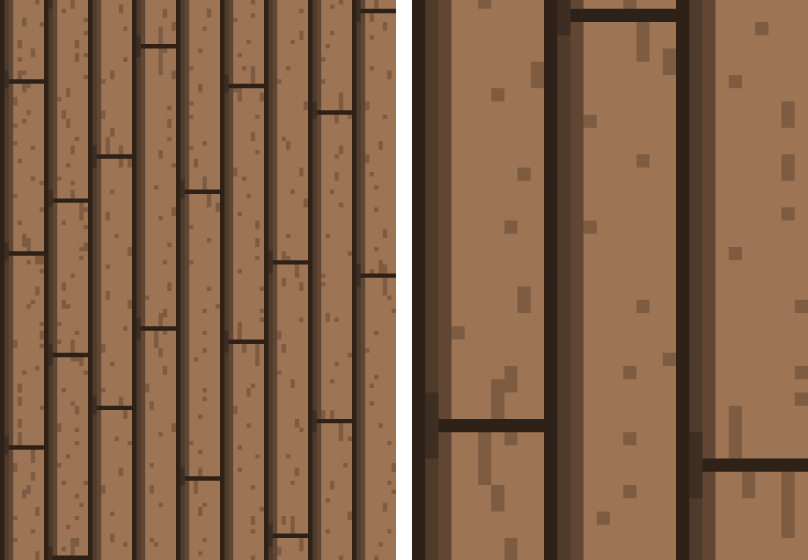
Left, the full canvas; right, a detail of the centre.
This texture is drawn by a Shadertoy shader. Its source:

```glsl
// Layout, in square cells
const float PLANKS = 9.0;
const float PLANK_CELLS = 10.0;
const float ROWS = 127.0;
const float FIRST_WOOD_COLUMN = 3.0;
const float WOOD_COLUMNS = 7.0;

// Seams between boards
const float SHORT_BOARD_PLANKS = 2.0;   // leading planks cut into three boards
const float SEAM_PHASE = 0.39;
const float SEAM_PHASE_STEP = 0.58;
const float SEAM_JITTER = 0.2;

// Specks per plank
const float SPECKS_DENSE = 50.0;
const float SPECKS_MIN = 28.0;
const float SPECKS_RANGE = 9.0;
const float LONG_SPECK_CHANCE = 0.35;

const int SAMPLES = 4;                  // antialiasing grid per axis

const vec3 WOOD = vec3(0.62, 0.46, 0.33);
const vec3 GRAIN = vec3(0.49, 0.36, 0.26);
const vec3 BEVEL = vec3(0.38, 0.28, 0.20);
const vec3 SHADE = vec3(0.31, 0.23, 0.16);
const vec3 STAIN = vec3(0.24, 0.18, 0.13);
const vec3 GAP = vec3(0.18, 0.13, 0.09);

float hash(float a, float b, float c) {
    uvec3 v = uvec3(a, b, c) * uvec3(1597334673u, 3812015801u, 2798796415u);
    uint h = v.x ^ v.y ^ v.z;
    h = (h ^ (h >> 16)) * 2146121005u;
    h = (h ^ (h >> 15)) * 2221713035u;
    h ^= h >> 16;
    return float(h >> 8) / 16777216.0;
}

float pick(float first, float count, float h) {
    return first + floor(h * count);
}

// Evenly spread, jittered specks one or two cells tall
bool isSpeck(float plank, float column, float row) {
    float count = plank < SHORT_BOARD_PLANKS ? SPECKS_DENSE
                : pick(SPECKS_MIN, SPECKS_RANGE, hash(plank, 0.0, 11.0));
    float spacing = ROWS / count;
    for (float j = -1.0; j <= 1.0; j++) {
        float slot = floor(row / spacing) + j;
        float id = mod(slot, count);
        float top = floor((slot + hash(plank, id, 1.0)) * spacing);
        float speckColumn = pick(FIRST_WOOD_COLUMN, WOOD_COLUMNS, hash(plank, id, 2.0));
        float size = hash(plank, id, 3.0) < LONG_SPECK_CHANCE ? 2.0 : 1.0;
        if (column == speckColumn && row >= top && row < top + size) return true;
    }
    return false;
}

vec3 cellColor(vec2 cell) {
    float plank = floor((cell.x + 0.5) / PLANK_CELLS);
    float column = cell.x - plank * PLANK_CELLS;
    float row = cell.y;

    // Gap and bevel along the left edge, then speckled wood
    vec3 color = WOOD;
    if (column == 0.0) return GAP;
    if (column == 1.0) color = SHADE;
    else if (column == 2.0) color = BEVEL;
    else if (isSpeck(plank, column, row)) color = GRAIN;

    // Seams with splits above and below and a stain beside them
    float boards = plank < SHORT_BOARD_PLANKS ? 3.0 : 2.0;
    float phase = fract(SEAM_PHASE + SEAM_PHASE_STEP * plank);
    for (float s = 0.0; s < boards; s++) {
        float jitter = SEAM_JITTER * (hash(plank, s, 4.0) - 0.5);
        float seamRow = floor((s + phase + jitter) * ROWS / boards);
        float half_ = floor(ROWS * 0.5);
        float d = mod(row - seamRow + half_, ROWS) - half_;   // positive below
        if (d == 0.0 && column > 1.0) return GAP;

        float upperColumn = pick(4.0, 4.0, hash(plank, s, 5.0));
        float lowerColumn = pick(4.0, 5.0, hash(plank, s, 6.0));
        float upperSize = pick(2.0, 3.0, hash(plank, s, 7.0));
        float lowerSize = pick(2.0, 3.0, hash(plank, s, 8.0));
        if (column == upperColumn && d < 0.0 && d >= -upperSize) color = GRAIN;
        if (column == lowerColumn && d > 0.0 && d <= lowerSize) color = GRAIN;

        float stainBelow = pick(1.0, 2.0, hash(plank, s, 9.0));
        if (column == 1.0 && d >= -2.0 && d <= stainBelow) color = STAIN;
    }
    return color;
}

void mainImage(out vec4 fragColor, in vec2 fragCoord) {
    vec2 grid = vec2(PLANKS * PLANK_CELLS, ROWS);
    vec3 sum = vec3(0.0);
    for (int i = 0; i < SAMPLES * SAMPLES; i++) {
        vec2 offset = (vec2(i % SAMPLES, i / SAMPLES) + 0.5) / float(SAMPLES) - 0.5;
        vec2 uv = (fragCoord + offset) / iResolution.xy;
        uv.y = 1.0 - uv.y;              // rows count downwards
        sum += cellColor(mod(floor(uv * grid), grid));
    }
    fragColor = vec4(sum / float(SAMPLES * SAMPLES), 1.0);
}
```
